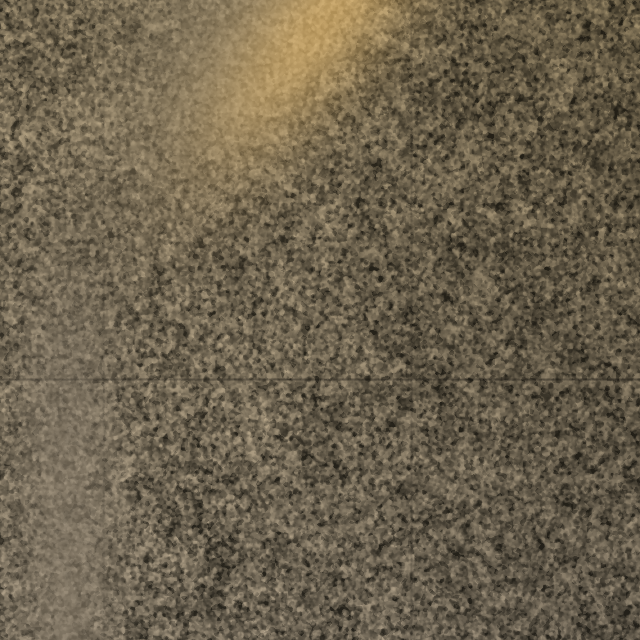
Give the GLSL for this texture, as a WebGL 2 fragment shader.

```glsl
#version 300 es
precision highp float;
// Polished speckled granite: blended cellular noise at several sizes makes
// the grains, soft Gaussian reflections veil them with pale haze and amber
// light, and thin faint seams divide the slabs.
uniform vec2 u_resolution;
out vec4 fragColor;

vec3 hash3(vec2 cell) {
    vec3 p = fract(cell.xyx * vec3(0.1031, 0.1030, 0.0973));
    p += dot(p, p.yxz + 33.33);
    return fract((p.xxy + p.yzz) * p.zyx);
}

// Random grey per scattered cell; weights fade to zero inside the 3x3 window.
float grains(vec2 p, float sharpness) {
    vec2 base = floor(p);
    float total = 0.00005, weights = 0.0001;
    for (int y = -1; y <= 1; y++) {
        for (int x = -1; x <= 1; x++) {
            vec2 cell = base + vec2(x, y);
            vec3 rnd = hash3(cell);
            vec2 offset = cell + 0.1 + 0.8 * rnd.xy - p;
            float nearness = max(0.0, 1.0 - dot(offset, offset) / 1.21);
            float weight = pow(nearness, sharpness);
            total += weight * rnd.z;
            weights += weight;
        }
    }
    return total / weights;
}

// Elliptical glow with its long axis along a unit direction.
float glow(vec2 p, vec2 center, vec2 axis, vec2 size) {
    vec2 d = p - center;
    vec2 q = vec2(dot(d, axis), dot(d, vec2(-axis.y, axis.x))) / size;
    return exp(-dot(q, q));
}

float seam(float distanceToLine) {
    return 1.0 - smoothstep(0.0005, 0.0028, abs(distanceToLine));
}

void main() {
    vec2 uv = gl_FragCoord.xy / u_resolution;

    // Mineral grains on lattices turned against each other
    vec2 turned = mat2(0.8, 0.6, -0.6, 0.8) * uv;
    float coarse = grains(uv * vec2(142.0, 132.0), 5.0);
    float fine = grains(turned * 235.0 + 337.0, 4.0);
    float clumps = grains(turned * 52.0 + 71.0, 3.0);
    float clouds = grains(uv * 13.0 + 13.0, 3.0);
    float tone = 0.51 + 0.46 * (coarse - 0.5) + 0.36 * (fine - 0.5)
               + 0.20 * (clumps - 0.5) + 0.12 * (clouds - 0.5);
    float flecks = grains(turned * 150.0 + 151.0, 6.0);
    tone -= 0.24 * (1.0 - smoothstep(0.10, 0.36, flecks));

    // Reflections
    vec2 slant = vec2(0.6, 0.8);
    float pale = glow(uv, vec2(0.36, 0.93), slant, vec2(0.33, 0.17));
    float amber = glow(uv, vec2(0.515, 0.98), slant, vec2(0.27, 0.095));
    float column = exp(-pow((uv.x - 0.105) / 0.08, 2.0))
                 * (1.0 - smoothstep(0.30, 0.75, uv.y));
    float veil = clamp(0.75 * pale + 0.72 * column + 0.45 * amber, 0.0, 0.88);

    // Stone colour, darker to the right and warmer toward the top right
    vec3 stone = mix(vec3(0.13, 0.12, 0.09), vec3(0.70, 0.64, 0.53),
                     clamp(tone, 0.03, 1.0));
    stone *= mix(1.06, 0.92, smoothstep(0.1, 1.0, uv.x));
    stone *= mix(vec3(1.0, 1.0, 1.03), vec3(1.0, 0.97, 0.88),
                 uv.y * (0.6 + 0.4 * uv.x));

    vec3 haze = mix(vec3(0.52, 0.475, 0.405), vec3(0.57, 0.51, 0.40),
                    smoothstep(0.4, 0.9, uv.y));
    vec3 color = mix(stone, haze, veil);
    color += vec3(0.20, 0.13, 0.01) * amber;
    color += 0.06 * (coarse + fine - 1.0) * veil;

    // Slab seams
    float joints = 0.34 * seam(uv.y - 0.407)
                 + 0.18 * seam(uv.x - 0.643) + 0.10 * seam(uv.x - 0.162);
    color *= 1.0 - joints * (0.6 + 0.4 * clumps) * (1.0 - 0.6 * veil);

    fragColor = vec4(clamp(color, 0.0, 1.0), 1.0);
}
```
